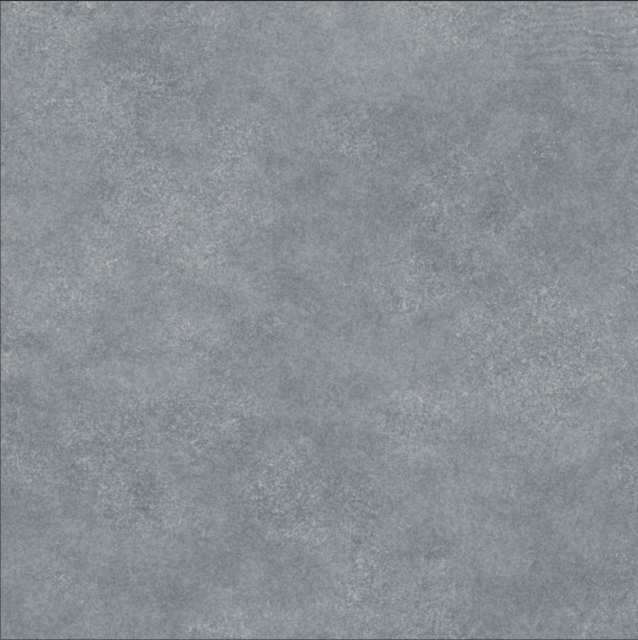
Write a WebGL 1 fragment shader that draws this texture.

```glsl
precision highp float;
// Blue-grey cement tile with cloudy patches, fine grain, pale flecks and a thin dark rim.
uniform vec2 u_resolution;

float hash(vec2 cell) {
  vec3 q = fract(vec3(cell.xyx) * vec3(0.1031, 0.1030, 0.0973));
  q += dot(q, q.yzx + 33.33);
  return fract((q.x + q.y) * q.z);
}

float noise(vec2 p) {
  vec2 cell = floor(p);
  vec2 f = fract(p);
  f = f * f * (3.0 - 2.0 * f);
  return mix(mix(hash(cell), hash(cell + vec2(1.0, 0.0)), f.x),
             mix(hash(cell + vec2(0.0, 1.0)), hash(cell + 1.0), f.x), f.y);
}

mat2 rotation(float angle) {
  return mat2(cos(angle), sin(angle), -sin(angle), cos(angle));
}

// Layered noise, centred on zero
float fbm(vec2 p) {
  float sum = 0.0;
  float amplitude = 0.5;
  for (int i = 0; i < 5; i++) {
    sum += amplitude * (noise(p) - 0.5);
    p = rotation(0.65) * p * 2.03 + 17.3;
    amplitude *= 0.6;
  }
  return sum;
}

// Soft round patch of light or shade
float patchAt(vec2 p, vec2 center, vec2 size) {
  vec2 d = (p - center) / size;
  return exp(-dot(d, d));
}

void main() {
  vec2 uv = gl_FragCoord.xy / u_resolution;
  vec2 p = gl_FragCoord.xy / u_resolution.y;
  vec2 warped = p + 0.07 * vec2(fbm(p * 6.0 + 3.0), fbm(p * 6.0 + 41.0));

  // Broad clouds and smaller, slightly flattened mottling
  float clouds = fbm(warped * 4.5 + 8.0);
  float mottle = fbm(warped * vec2(18.0, 24.0) + 60.0);
  float tone = 0.055 * clouds + 0.085 * mottle;
  tone += 0.022 * patchAt(warped, vec2(0.03, 0.58), vec2(0.15, 0.12));
  tone += 0.018 * patchAt(warped, vec2(0.55, 0.93), vec2(0.24, 0.07));
  tone += 0.020 * patchAt(warped, vec2(0.91, 0.37), vec2(0.09, 0.07));
  tone += 0.014 * patchAt(warped, vec2(0.32, 0.05), vec2(0.25, 0.06));
  tone += 0.010 * patchAt(warped, vec2(0.36, 0.66), vec2(0.20, 0.14));
  tone -= 0.012 * patchAt(warped, vec2(0.68, 0.68), vec2(0.20, 0.20));
  tone -= 0.013 * patchAt(warped, vec2(0.42, 0.22), vec2(0.25, 0.09));

  // Grain turned off the pixel axes, rougher where the surface is worn
  float worn = smoothstep(-0.10, 0.20, fbm(warped * 9.0 + 120.0) + 0.4 * clouds
             + 0.08 * (0.5 - uv.x));
  float grain = 0.090 * (noise(rotation(0.5) * p * 390.0 + 500.0) - 0.5);
  grain += 0.055 * (noise(rotation(1.1) * p * 230.0 + 400.0) - 0.5);
  grain += 0.030 * (noise(rotation(0.3) * p * 105.0 + 300.0) - 0.5);
  grain *= 0.85 + 0.4 * worn;

  // Faint weave: level on the left, upright on the right
  float levelWeave = noise(p * vec2(70.0, 270.0)) - 0.5;
  float uprightWeave = noise(p * vec2(270.0, 60.0) + 30.0) - 0.5;
  grain += 0.020 * mix(levelWeave, uprightWeave, smoothstep(0.35, 0.75, uv.x));

  // Pale flecks gathered in worn areas, and a few bright chips
  float flecks = smoothstep(0.62, 0.95, noise(rotation(0.8) * p * 270.0 + 600.0));
  tone += 0.065 * worn * flecks + 0.004 * worn;
  float chips = smoothstep(0.78, 0.95, noise(rotation(0.4) * p * vec2(190.0, 230.0) + 310.0));
  tone += 0.09 * chips * smoothstep(0.62, 0.9, noise(warped * 22.0 + 77.0));

  // Faint pressed ripples in the upper right corner
  float bend = 18.0 * fbm(p * vec2(11.0, 16.0) + 25.0);
  float ripple = sin(p.y * 420.0 + bend);
  float corner = smoothstep(0.68, 0.86, uv.x) * smoothstep(0.85, 0.93, uv.y);
  tone += 0.022 * ripple * corner;

  vec3 color = vec3(0.538, 0.558, 0.574) + (tone + grain) * vec3(1.02, 1.0, 0.98);

  // Thin dark rim, heaviest along the top
  float soft = 1.0 / u_resolution.y;
  float topRim = 1.0 - smoothstep(0.001, 0.001 + soft, 1.0 - uv.y);
  float sideRim = 1.0 - smoothstep(0.0006, 0.0006 + soft, min(uv.x, uv.y));
  color = mix(color, vec3(0.13, 0.14, 0.15), max(0.9 * topRim, 0.45 * sideRim));

  gl_FragColor = vec4(color, 1.0);
}
```
